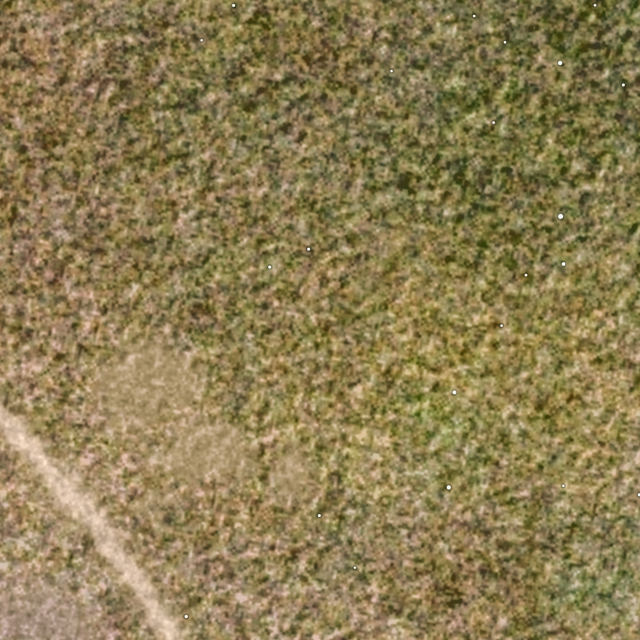
Write a WebGL 1 fragment shader that draws this texture.

```glsl
precision highp float;
// Dry meadow seen from above: tufted grass, worn earth and a pale footpath.
// Layered noise sets a tone that is looked up in an earth ramp, then tinted;
// the path, bare patches, furrow and white flecks are distance functions.
uniform vec2 u_resolution;

float hash(vec2 p) {
  vec3 q = fract(vec3(p.xyx) * 0.1031);
  q += dot(q, q.yzx + 33.33);
  return fract((q.x + q.y) * q.z);
}

// Value noise, centred on zero
float noise(vec2 p) {
  vec2 i = floor(p), f = fract(p);
  f = f * f * (3.0 - 2.0 * f);
  float low = mix(hash(i), hash(i + vec2(1.0, 0.0)), f.x);
  float high = mix(hash(i + vec2(0.0, 1.0)), hash(i + vec2(1.0)), f.x);
  return mix(low, high, f.y) - 0.5;
}

// Noise on a turned grid, so that layers do not line up
float layer(vec2 p, float scale, float angle) {
  float c = cos(angle), s = sin(angle);
  return noise(mat2(c, s, -s, c) * p * scale + 40.0 + scale);
}

float blotch(vec2 p, vec2 centre, vec2 size) {
  vec2 d = (p - centre) / size;
  return exp(-dot(d, d));
}

vec3 earthRamp(float t) {
  vec3 c = mix(vec3(0.25, 0.22, 0.08), vec3(0.45, 0.40, 0.23), clamp((t + 0.15) / 0.4, 0.0, 1.0));
  c = mix(c, vec3(0.58, 0.51, 0.33), clamp((t - 0.25) / 0.25, 0.0, 1.0));
  c = mix(c, vec3(0.68, 0.60, 0.43), clamp((t - 0.5) / 0.25, 0.0, 1.0));
  return mix(c, vec3(0.85, 0.76, 0.64), clamp((t - 0.75) / 0.35, 0.0, 1.0));
}

// Tufts with a lit upper left side
float tufts(vec2 p) {
  vec2 q = p + 0.006 * vec2(layer(p, 60.0, 0.3), layer(p, 60.0, 1.9));
  float relief = layer(q, 78.0, 0.5) - layer(q + vec2(-0.005, 0.006), 78.0, 0.5);
  return 0.34 * layer(q, 66.0, 1.1) + 0.58 * layer(q, 125.0, 0.7)
       + 0.62 * layer(p, 215.0, 0.2) - 0.55 * relief;
}

void main() {
  vec2 p = gl_FragCoord.xy / u_resolution;
  vec2 warped = p + 0.05 * vec2(layer(p, 14.0, 0.4), layer(p, 14.0, 2.0))
                  + 0.025 * vec2(layer(p, 45.0, 0.9), layer(p, 45.0, 2.6));
  float grain = tufts(p);

  // Broad tone: darker toward the top and right
  float tone = 0.60 - 0.22 * smoothstep(0.25, 0.85, p.y) - 0.08 * p.x
             + 0.14 * layer(p, 6.0, 0.6) + 0.22 * layer(p, 26.0, 1.3);
  tone -= 0.18 * blotch(warped, vec2(0.72, 0.08), vec2(0.13, 0.07));

  // Worn earth
  float bare = blotch(warped, vec2(0.24, 0.40), vec2(0.095, 0.085));
  bare = max(bare, blotch(warped, vec2(0.32, 0.28), vec2(0.09, 0.06)));
  bare = max(bare, 0.9 * blotch(warped, vec2(0.455, 0.25), vec2(0.05, 0.06)));
  bare = max(bare, 0.85 * blotch(warped, vec2(0.24, 0.21), vec2(0.07, 0.03)));
  float grey = blotch(warped, vec2(0.05, 0.03), vec2(0.16, 0.09));
  bare = smoothstep(0.25, 0.9, max(bare, 0.75 * grey));
  tone = mix(tone + grain, 0.76 + 0.45 * grain, 0.85 * bare);

  // Furrow: a shaded groove beside a paler ridge
  vec2 start = vec2(0.50, 0.465), run = vec2(0.14, 0.16);
  vec2 rel = p - start + 0.01 * vec2(layer(p, 38.0, 0.2), layer(p, 38.0, 1.7));
  float along = dot(rel, run) / dot(run, run);
  float side = dot(rel, normalize(vec2(run.y, -run.x)));
  float reach = smoothstep(-0.05, 0.1, along) * (1.0 - smoothstep(0.9, 1.1, along));
  float groove = reach * exp(-pow((side - 0.005) / 0.007, 2.0));
  float ridge = reach * smoothstep(0.2, 0.6, along) * exp(-pow((side + 0.01) / 0.01, 2.0));
  tone = mix(tone, 0.08 + 0.5 * grain, 0.75 * groove);
  tone = mix(tone, 0.68 + 0.5 * grain, 0.7 * ridge);

  // Tints: green against russet, yellow against grey
  float green = 0.35 * layer(p, 5.0, 0.9) + 0.5 * layer(p, 28.0, 0.1)
              + 0.9 * layer(p, 85.0, 1.5) + 0.5 * (p.x - 0.5) + 0.25 * (p.y - 0.5);
  green += 0.7 * blotch(warped, vec2(0.69, 0.33), vec2(0.06, 0.04));
  green += 0.5 * blotch(warped, vec2(0.91, 0.09), vec2(0.07, 0.05));
  green += 0.4 * blotch(warped, vec2(0.70, 0.77), vec2(0.13, 0.12));
  green = mix(green, -0.15, bare);
  float yellow = 0.3 * layer(p, 7.0, 2.2) + 0.9 * layer(p, 60.0, 0.8)
               + 0.45 * blotch(p, vec2(0.7, 0.45), vec2(0.4, 0.2)) - 0.12;
  yellow = mix(yellow, -0.1, bare) - 0.6 * grey;
  vec3 color = earthRamp(tone);
  color += green * vec3(-0.075, 0.015, -0.02) + yellow * vec3(0.015, 0.015, -0.11);

  // Footpath, curving from the left edge to the bottom
  float bend = 0.27 - 0.55 * p.y - 0.64 * p.y * p.y;
  float slope = 0.55 + 1.28 * p.y;
  float off = abs(p.x - bend + 0.01 * layer(p, 25.0, 0.3)) / sqrt(1.0 + slope * slope);
  off += 0.012 * layer(p, 75.0, 0.8);
  float width = 0.018 + 0.007 * blotch(p, vec2(0.13, 0.22), vec2(0.07));
  float path = 1.0 - smoothstep(0.2 * width, 1.4 * width, off);
  float verge = 1.0 - smoothstep(width, 3.0 * width, off);
  color = mix(color, vec3(0.66, 0.57, 0.43) + 0.2 * grain, 0.4 * verge);
  color = mix(color, vec3(0.87, 0.77, 0.68) + 0.2 * grain, 0.95 * path);

  // White flecks with a thin dark rim
  float soft = max(0.0012, 0.7 / u_resolution.y);
  for (int i = 0; i < 22; i++) {
    float k = float(i);
    vec2 spot = vec2(1.0 - 0.75 * pow(hash(vec2(k, 3.7)), 1.3),
                     1.0 - pow(hash(vec2(k, 9.1)), 1.4));
    float radius = mix(0.0018, 0.004, pow(hash(vec2(k, 5.3)), 2.0));
    float d = length(p - spot) - radius;
    color *= 1.0 - 0.3 * (1.0 - smoothstep(0.0, 0.004, d));
    color = mix(color, vec3(0.97, 0.98, 0.95), 1.0 - smoothstep(-soft, soft, d));
  }
  gl_FragColor = vec4(clamp(color, 0.0, 1.0), 1.0);
}
```
